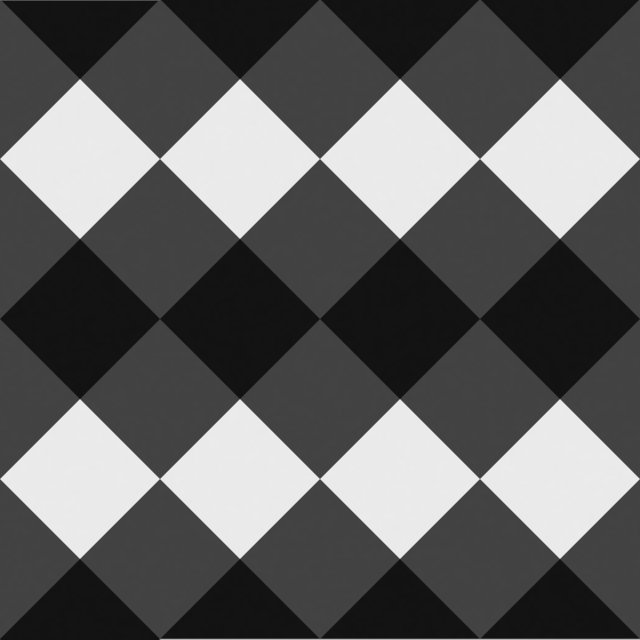
Write a three.js fragment shader that draws this pattern.

```glsl
varying vec2 vUv;

const float REPEATS = 4.0;
const float ROW_SHIFT = 0.0015;
const float EDGE_SOFTNESS = 0.0013;
const vec3 GREY = vec3(0.26);
const vec3 BLACK = vec3(0.073);
const vec3 WHITE = vec3(0.918);
const vec3 RIM_LIGHT = vec3(0.71);
const vec3 RIM_DARK = vec3(0.42);

float hash(vec2 p) {
  return fract(sin(dot(p, vec2(127.1, 311.7))) * 43758.5453);
}

float valueNoise(vec2 p) {
  vec2 cell = floor(p);
  vec2 f = fract(p);
  f = f * f * (3.0 - 2.0 * f);
  float low = mix(hash(cell), hash(cell + vec2(1.0, 0.0)), f.x);
  float high = mix(hash(cell + vec2(0.0, 1.0)), hash(cell + vec2(1.0)), f.x);
  return mix(low, high, f.y);
}

// Signed distance to a square standing on its corner
float diamondDistance(vec2 p, float radius) {
  return (abs(p.x) + abs(p.y) - radius) * 0.70710678;
}

float fill(float dist, float softness) {
  return 1.0 - smoothstep(-softness, softness, dist);
}

// Rows of touching diamonds, alternately black and white
vec3 diamondRows(vec2 uv, float repeats, float softness) {
  vec2 grid = uv * repeats;
  float row = floor(grid.y + 0.5);
  vec2 local = vec2(fract(grid.x) - 0.5, grid.y - row) / repeats;
  vec3 diamond = mix(BLACK, WHITE, mod(row, 2.0));
  float dist = diamondDistance(local, 0.5 / repeats);
  return mix(GREY, diamond, fill(dist, softness));
}

void main() {
  vec3 color = diamondRows(vUv - vec2(0.0, ROW_SHIFT), REPEATS, EDGE_SOFTNESS);

  // Faint mottling
  color += (valueNoise(vUv * 130.0) - 0.5) * 0.006;

  // Thin rims: light along the bottom, dim at the top left
  float afterFirst = smoothstep(-0.002, 0.002, vUv.x - 1.0 / REPEATS);
  float bottomRim = fill(vUv.y - 0.002, 0.001) * afterFirst;
  float topRim = fill(1.0 - vUv.y - 0.001, 0.001) * (1.0 - afterFirst);
  color = mix(color, RIM_LIGHT, bottomRim);
  color = mix(color, RIM_DARK, topRim);

  gl_FragColor = vec4(color, 1.0);
}
```
